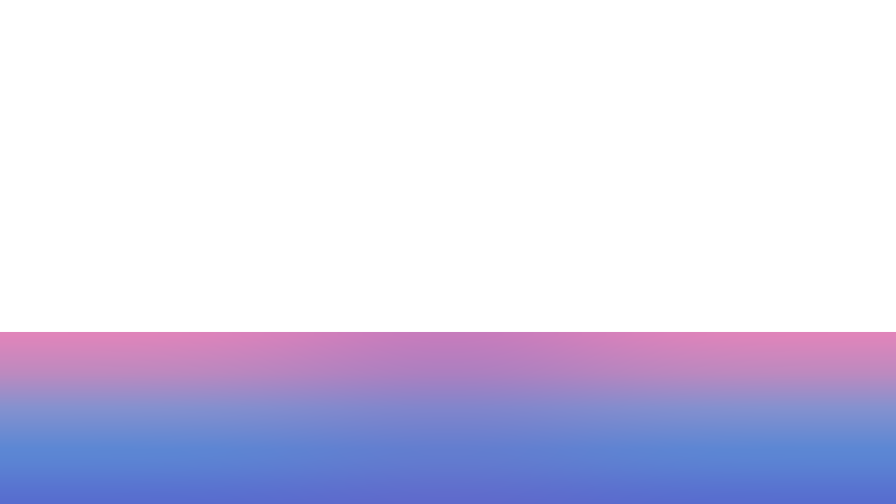
A Shadertoy shader for this background:

```glsl
#define HORIZON 0.3415
#define GLOW_WIDTH 0.2
#define GLOW_STRENGTH 0.25
#define SKY vec3(1.0)
#define PINK vec3(0.88, 0.52, 0.73)
#define MAUVE vec3(0.74, 0.54, 0.75)
#define PERIWINKLE vec3(0.52, 0.57, 0.81)
#define AZURE vec3(0.36, 0.53, 0.83)
#define INDIGO vec3(0.34, 0.42, 0.81)
#define VIOLET vec3(0.47, 0.38, 0.76)

// Vertical blend of the band, t from 0 at the base to 1 at the horizon
vec3 bandColor(float t) {
    vec3 color = mix(INDIGO, AZURE, smoothstep(-0.05, 0.34, t));
    color = mix(color, PERIWINKLE, clamp((t - 0.32) / 0.24, 0.0, 1.0));
    color = mix(color, MAUVE, clamp((t - 0.56) / 0.20, 0.0, 1.0));
    return mix(color, PINK, clamp((t - 0.76) / 0.22, 0.0, 1.0));
}

void mainImage(out vec4 fragColor, in vec2 fragCoord) {
    vec2 uv = fragCoord / iResolution.xy;
    vec3 band = bandColor(clamp(uv.y / HORIZON, 0.0, 1.0));

    // Soft violet column down the centre
    float offset = (uv.x - 0.5) / GLOW_WIDTH;
    band = mix(band, VIOLET, GLOW_STRENGTH * exp(-offset * offset));

    // Antialiased horizon
    float halfPixel = 0.5 / iResolution.y;
    float above = smoothstep(HORIZON - halfPixel, HORIZON + halfPixel, uv.y);
    fragColor = vec4(mix(band, SKY, above), 1.0);
}
```
